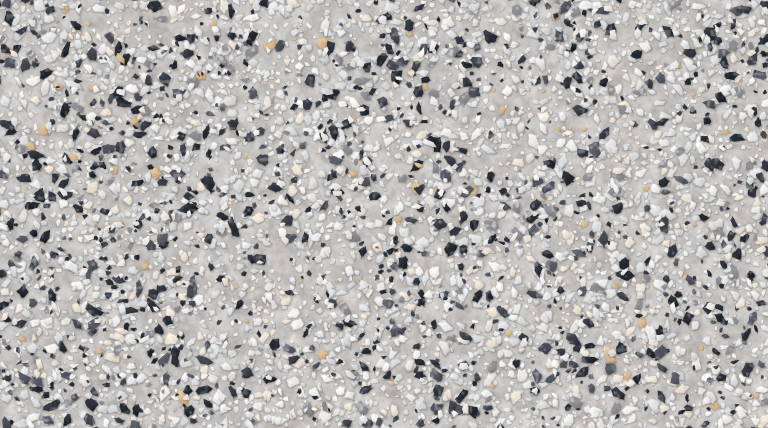
A Shadertoy shader for this texture:

```glsl
// Exposed-aggregate wall: pale and charcoal stone chips scattered in light grey mortar.

#define PALE_CELLS 31.0   // pale chip cells per canvas height
#define DARK_CELLS 30.0   // charcoal chip cells per canvas height
#define CRUMB_CELLS 62.0  // small fragment cells per canvas height
#define PALE_SHARE 0.78   // chance that a cell holds a pale chip
#define DARK_SHARE 0.34   // chance that a cell holds a charcoal chip
#define CHIP_SIZE 0.40    // chip radius in cells
#define SHADOW 0.20       // shade beside each chip
#define EDGE 0.0013       // edge softness in canvas heights
#define GRAIN 0.08        // fine surface roughness

const float TAU = 6.28319;
const vec2 LIGHT = vec2(-0.6, 0.8);

vec4 hash4(vec3 p) {
    vec4 q = fract(p.xyzx * vec4(0.1031, 0.1030, 0.0973, 0.1099));
    q += dot(q, q.wzxy + 33.33);
    return fract((q.xxyz + q.yzzw) * q.zywx);
}

float noise(vec2 p) {
    vec2 i = floor(p), f = fract(p);
    f = f * f * (3.0 - 2.0 * f);
    float bottom = mix(hash4(vec3(i, 3.0)).x, hash4(vec3(i + vec2(1, 0), 3.0)).x, f.x);
    float top = mix(hash4(vec3(i + vec2(0, 1), 3.0)).x, hash4(vec3(i + 1.0, 3.0)).x, f.x);
    return mix(bottom, top, f.y);
}

// Irregular convex chip cut by six jittered half planes
float chipDistance(vec2 p, vec3 seed, float radius, float turn, float stretch) {
    float c = cos(turn), s = sin(turn);
    p = mat2(c, -s, s, c) * p;
    p *= vec2(1.0 / stretch, stretch);
    float d = -10.0;
    for (int i = 0; i < 6; i++) {
        vec4 h = hash4(seed + vec3(0, 0, i));
        float a = (float(i) + 0.8 * h.x) * TAU / 6.0;
        d = max(d, dot(p, vec2(cos(a), sin(a))) - radius * mix(0.6, 1.12, h.y));
    }
    return d;
}

vec3 paleStone(vec4 k) {
    vec3 stone = mix(vec3(0.84, 0.845, 0.85), vec3(0.96, 0.955, 0.95), k.y);
    stone = mix(stone, vec3(0.94, 0.89, 0.82), 0.75 * smoothstep(0.72, 0.92, k.x));
    return mix(stone, vec3(0.86, 0.73, 0.56), step(0.98, k.x));
}

vec3 darkStone(vec4 k, vec2 uv) {
    vec3 stone = mix(vec3(0.14, 0.155, 0.185), vec3(0.36, 0.37, 0.41), k.y * k.y);
    stone = mix(stone, vec3(0.55, 0.55, 0.57), step(0.86, k.x));
    float fleck = noise(uv * 110.0 + 40.0);
    return stone + 0.22 * smoothstep(0.55, 1.0, fleck);
}

// One scattered layer of chips, painted over the colour so far
void addChips(inout vec3 col, vec2 uv, float cells, float id, float share, float size, bool dark) {
    vec2 g = uv * cells;
    float soft = cells * max(EDGE, 0.75 / iResolution.y);
    for (int y = -1; y <= 1; y++)
    for (int x = -1; x <= 1; x++) {
        vec2 cell = floor(g) + vec2(x, y);
        vec4 h = hash4(vec3(cell, id * 20.0 + 10.0));
        vec4 k = hash4(vec3(cell, id * 20.0 + 11.0));
        float chance = share;
        if (dark) chance *= mix(0.45, 1.55, noise(cell / cells * 6.0 + 17.0));
        if (h.z > chance) continue;

        vec2 p = g - cell - 0.15 - 0.7 * h.xy;
        float radius = size * mix(0.55, 1.15, k.z);
        float d = chipDistance(p, vec3(cell, id * 20.0), radius, h.w * TAU, mix(1.0, 1.4, k.w));
        d += 0.08 * (noise(g * 5.0) - 0.5);

        // Shade on the side away from the light
        float lit = dot(p, LIGHT) / (length(p) + 0.01);
        float shade = (1.0 - smoothstep(0.0, 0.2, d)) * (0.5 - 0.5 * lit);
        col *= 1.0 - SHADOW * shade;

        // Tilted face with a slightly dull rim
        vec3 stone = dark ? darkStone(k, uv) : paleStone(k);
        stone += (dark ? 0.04 : 0.06) * dot(p, LIGHT) / radius;
        stone *= 1.0 - 0.07 * smoothstep(-0.1, 0.0, d);
        col = mix(col, stone, 1.0 - smoothstep(-soft, soft, d));
    }
}

void mainImage(out vec4 fragColor, in vec2 fragCoord) {
    vec2 uv = fragCoord / iResolution.y;

    // Mortar with soft stains and pits
    float stain = 0.6 * noise(uv * 38.0) + 0.4 * noise(uv * 85.0 + 9.0);
    vec3 col = mix(vec3(0.69, 0.67, 0.655), vec3(0.87, 0.865, 0.86), stain);

    // Chips from the deepest layer to the topmost
    addChips(col, uv, CRUMB_CELLS, 1.0, 0.45, CHIP_SIZE, false);
    addChips(col, uv, PALE_CELLS, 2.0, PALE_SHARE * 0.7, CHIP_SIZE, false);
    addChips(col, uv, CRUMB_CELLS, 3.0, 0.11, CHIP_SIZE * 0.9, true);
    addChips(col, uv, DARK_CELLS, 4.0, DARK_SHARE, CHIP_SIZE, true);
    addChips(col, uv, PALE_CELLS * 1.2, 5.0, PALE_SHARE * 0.32, CHIP_SIZE * 0.9, false);

    // Fine roughness over everything
    float grain = 0.6 * noise(uv * 170.0) + 0.4 * noise(uv * 95.0 + 31.0);
    col += GRAIN * (grain - 0.5);
    fragColor = vec4(clamp(col, 0.0, 1.0), 1.0);
}
```
